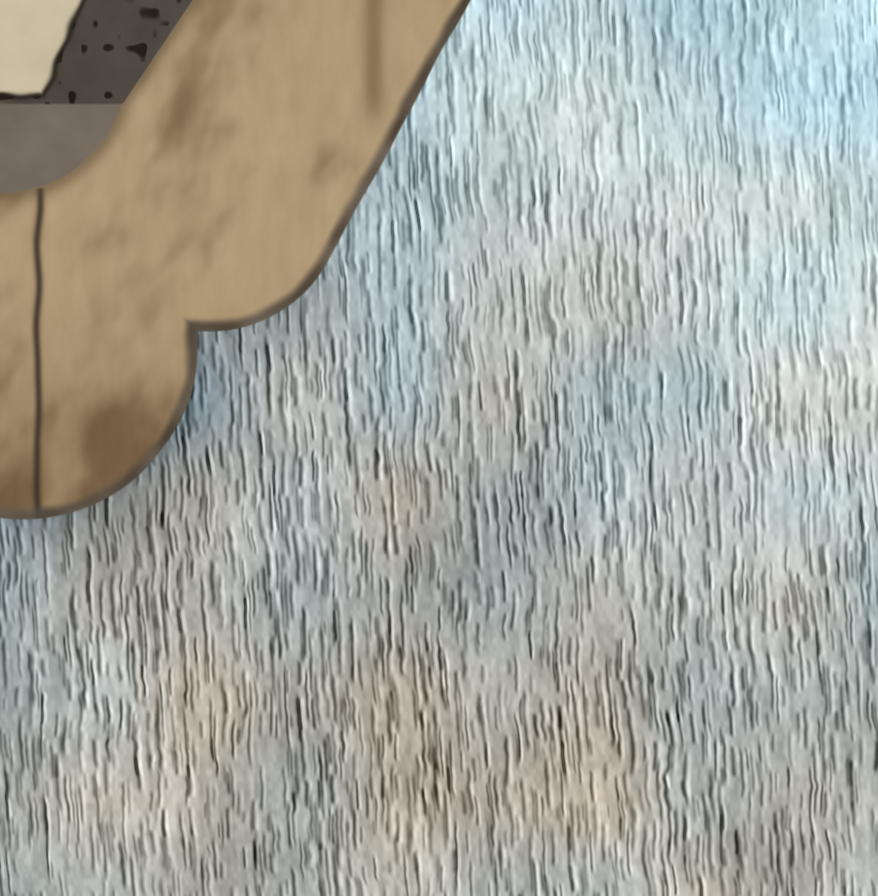
Give the GLSL for this texture, as a WebGL 1 fragment shader.

```glsl
precision highp float;
// A scalloped tan wooden plaque lying on grey, finely grained wood.
// The grain is layers of short tapered strokes with a lit side over stretched
// noise; the plaque is a union of distance shapes with smudges and a dark rim.
uniform vec2 u_resolution;

#define GRAIN_TILT 0.055
#define GRAIN_DEPTH 0.31
#define STROKE_WIDTH 0.0021
#define COLUMN_WIDTH 0.0145
#define STROKE_SHARE 0.66
#define RIM_WIDTH 0.011
#define SOFTNESS 0.0017
#define GREY vec3(0.675, 0.69, 0.675)
#define SKY_TINT vec3(0.77, 0.87, 0.895)
#define TAN vec3(0.69, 0.60, 0.465)
#define BROWN vec3(0.46, 0.37, 0.265)
#define DARK vec3(0.23, 0.195, 0.16)

float hash(vec2 p) { return fract(sin(dot(p, vec2(127.1, 311.7))) * 43758.5); }

float noise(vec2 p) {
  vec2 i = floor(p), f = fract(p);
  f = f * f * (3.0 - 2.0 * f);
  return mix(mix(hash(i), hash(i + vec2(1.0, 0.0)), f.x),
             mix(hash(i + vec2(0.0, 1.0)), hash(i + 1.0), f.x), f.y);
}

float fbm(vec2 p) {
  float sum = 0.0, gain = 0.5;
  for (int i = 0; i < 4; i++) {
    sum += gain * noise(p);
    p = mat2(1.6, 1.2, -1.2, 1.6) * p + 7.3;
    gain *= 0.5;
  }
  return sum / 0.9375;
}

// Soft coverage of the inside of a distance shape
float cover(float d) {
  float s = max(SOFTNESS, 0.75 / u_resolution.y);
  return 1.0 - smoothstep(-s, s, d);
}

float bell(float x) { return exp(-x * x); }

float capsule(vec2 p, vec2 a, vec2 b, float r) {
  vec2 ab = b - a;
  return length(p - a - ab * clamp(dot(p - a, ab) / dot(ab, ab), 0.0, 1.0)) - r;
}

// One layer of upright strokes: positive is dark, negative is the lit side
float strokes(vec2 p, float rowHeight, float seed) {
  float across = p.x / COLUMN_WIDTH + seed * 0.37;
  float column = floor(across);
  float row = p.y / rowHeight + 9.0 * hash(vec2(column, seed));
  vec2 cell = vec2(column + 31.0 * seed, floor(row));
  float k = hash(cell + 5.7);
  float reach = mix(0.45, 0.95, k);
  float taper = 1.0 - smoothstep(reach - 0.35, reach, abs(fract(row) - 0.5) * 2.0);
  float w = STROKE_WIDTH * mix(0.65, 1.2, hash(cell + 2.9));
  float x = (fract(across) - 0.5) * COLUMN_WIDTH + (k - 0.5) * 0.004 + 0.001;
  float profile = bell(x / w) - 0.42 * bell((x - 2.1 * w) / w);
  return profile * taper * step(hash(cell), STROKE_SHARE) * mix(0.45, 1.0, k);
}

vec3 greyWood(vec2 p) {
  vec2 g = vec2(p.x + GRAIN_TILT * p.y, p.y);
  g.x += 0.005 * (noise(g * vec2(14.0, 24.0)) - 0.5);
  g.x += 0.002 * (noise(g * vec2(60.0, 90.0)) - 0.5);
  float light = smoothstep(0.5, 1.12, 0.68 * p.y + 0.46 * p.x);
  float cloud = fbm(p * vec2(7.0, 5.0) + 3.0) - 0.5;
  float dark = 0.0;
  for (int i = 0; i < 4; i++) dark += strokes(g, 0.045 + 0.026 * float(i), float(i) + 1.0);
  dark = clamp(dark, -0.5, 1.25) * (0.75 + 0.5 * noise(p * 45.0));
  float streak = noise(g * vec2(170.0, 24.0)) - 0.5;
  float speck = noise(g * vec2(260.0, 130.0)) - 0.5;
  vec3 base = mix(GREY, SKY_TINT, light);
  base += vec3(0.03, 0.005, -0.02) * (1.0 - smoothstep(0.0, 0.45, p.y));
  base += 0.22 * cloud + vec3(0.08, 0.0, -0.06) * (noise(p * 9.0) - 0.5);
  return base + 0.13 * streak + 0.09 * speck - GRAIN_DEPTH * mix(1.05, 0.62, light) * dark;
}

float plaqueShape(vec2 p) {
  float lobe = length(p - vec2(0.026, 0.616)) - 0.195;
  float side = capsule(p, vec2(0.234, 0.779), vec2(0.395, 1.076), 0.150);
  return min(min(lobe, side), max(p.x - 0.215, 0.648 - p.y));
}

vec3 plaque(vec2 p, float d) {
  // Tan face with diagonal smudges, a brown streak and an upright crack
  vec2 q = mat2(0.85, 0.53, -0.53, 0.85) * p;
  float smudge = smoothstep(0.46, 0.78, fbm(q * vec2(13.0, 7.0) + 1.7));
  float lower = 1.0 - smoothstep(0.42, 0.72, p.y);
  vec3 c = mix(TAN, BROWN, clamp(0.75 * smudge + 0.42 * lower, 0.0, 1.0));
  c += 0.06 * (fbm(p * vec2(70.0, 25.0)) - 0.5);
  c = mix(c, BROWN, 0.65 * bell((p.x - 0.417) / 0.012) * smoothstep(0.84, 0.9, p.y));
  float crackX = p.x - 0.043 - 0.005 * (noise(vec2(p.y * 22.0, 4.0)) - 0.5);
  c = mix(c, DARK, 0.85 * bell(crackX / 0.0042) * cover(p.y - 0.79));
  // Grey inlay: a slanted band above a rounded end, around a cream centre
  float wobble = 0.008 * (noise(p * 45.0) - 0.5);
  float band = max(p.x - 0.215 + 0.67 * (1.0 - p.y), 0.884 - p.y);
  float end = max(length(p - vec2(0.0, 0.928)) - 0.143, p.y - 0.886);
  float inlay = min(band, end) + 0.3 * wobble;
  float cream = max(p.x - 0.091 + 0.4 * (1.0 - p.y), 0.893 - p.y) + wobble;
  vec3 grey = mix(vec3(0.45, 0.41, 0.37), vec3(0.31, 0.285, 0.26), cover(band));
  grey -= 0.16 * cover(band) * smoothstep(0.68, 0.82, noise(p * 75.0));
  c = mix(c, BROWN * 0.75, 0.5 * bell(inlay / 0.012));
  c = mix(c, grey + 0.07 * (fbm(p * 30.0) - 0.5), cover(inlay));
  c = mix(c, vec3(0.79, 0.74, 0.63) + 0.1 * (fbm(p * 18.0) - 0.5), cover(cream));
  c = mix(c, DARK * 0.7, 0.85 * bell(cream / 0.0035));
  // Worn dark rim
  float rim = smoothstep(-RIM_WIDTH * 1.5, -RIM_WIDTH * 0.45, d + 0.5 * wobble);
  return mix(c, DARK + 0.16 * noise(p * 35.0), 0.85 * rim);
}

void main() {
  vec2 p = gl_FragCoord.xy / u_resolution.y;
  float d = plaqueShape(p) + 0.003 * (noise(p * 16.0) - 0.5);
  float shade = exp(-max(d, 0.0) / 0.045) * (1.0 - smoothstep(0.5, 0.95, p.y));
  vec3 color = greyWood(p) * (1.0 - vec3(0.27, 0.23, 0.19) * shade);
  gl_FragColor = vec4(clamp(mix(color, plaque(p, d), cover(d)), 0.0, 1.0), 1.0);
}
```
